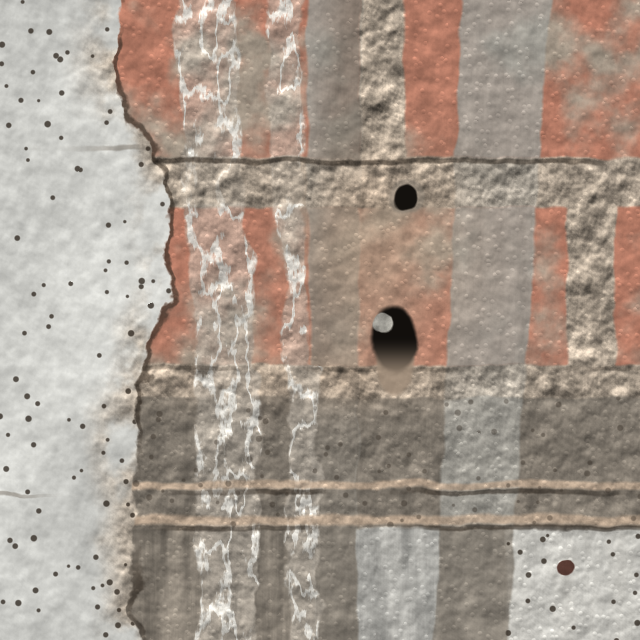
A WebGL 1 fragment shader for this texture:

```glsl
precision highp float;
// Weathered brick wall: pale concrete edge, rough mortar, grey drips, white salt crust and two holes.
uniform vec2 u_resolution;

#define PALE vec3(0.80, 0.80, 0.78)
#define MORTAR vec3(0.64, 0.59, 0.53)
#define BRICK vec3(0.69, 0.47, 0.39)
#define GREY vec3(0.60, 0.59, 0.56)
#define STONE vec3(0.48, 0.45, 0.41)
#define DUST vec3(0.67, 0.59, 0.51)
#define SHADOW vec3(0.20, 0.17, 0.14)
#define SALT vec3(0.86, 0.85, 0.82)
#define RAGGED 0.035
#define RELIEF 1.5
#define GRAIN_SCALE 75.0
#define PORE_SCALE 34.0

float hash(vec2 p) {
  return fract(sin(dot(p, vec2(127.1, 311.7))) * 43758.5);
}

float noise(vec2 p) {
  vec2 i = floor(p), f = fract(p);
  f = f * f * (3.0 - 2.0 * f);
  return mix(mix(hash(i), hash(i + vec2(1, 0)), f.x),
             mix(hash(i + vec2(0, 1)), hash(i + vec2(1, 1)), f.x), f.y);
}

float fbm(vec2 p) {
  float sum = 0.0, amp = 0.52;
  for (int i = 0; i < 5; i++) {
    sum += amp * noise(p);
    p = mat2(1.6, 1.2, -1.2, 1.6) * p + 7.3;
    amp *= 0.5;
  }
  return sum;
}

// Offset to the nearest scattered point (xy) and its random id (z).
vec3 cell(vec2 p) {
  vec2 i = floor(p);
  vec3 best = vec3(9.0);
  for (int y = -1; y <= 1; y++)
    for (int x = -1; x <= 1; x++) {
      vec2 c = i + vec2(x, y);
      vec2 d = p - c - vec2(hash(c), hash(c + 53.0));
      if (dot(d, d) < dot(best.xy, best.xy)) best = vec3(d, hash(c + 19.0));
    }
  return best;
}

float edge(float x, float at) { return smoothstep(at - 0.003, at + 0.003, x); }
float band(float x, float lo, float hi) { return edge(x, lo) - edge(x, hi); }
float line(float x, float at, float w) { return 1.0 - smoothstep(0.3 * w, w, abs(x - at)); }
float disc(vec2 p, vec2 c, vec2 r) { return 1.0 - smoothstep(0.88, 1.12, length((p - c) / r)); }
float glow(vec2 p, vec2 c, vec2 r) { vec2 d = (p - c) / r; return exp(-dot(d, d)); }

float height(vec2 p) {
  return 0.75 * fbm(p * 32.0) - 0.16 * length(cell(p * 48.0).xy);
}

void main() {
  vec2 p = gl_FragCoord.xy / u_resolution;
  p.y = 1.0 - p.y; // measured down from the top
  float broad = fbm(p * 7.0), fine = fbm(p * 60.0);
  float runs = fbm(p * vec2(55.0, 5.0));
  vec2 wobble = vec2(fbm(p * 20.0), fbm(p * 20.0 + 31.0)) - 0.5;
  vec2 q = p + 0.4 * RAGGED * wobble;
  vec3 pale = PALE * (0.78 + 0.26 * broad + 0.2 * fine);

  // Brick courses over a mortar bed
  float row1 = 1.0 - edge(q.y, 0.246), row2 = band(q.y, 0.325, 0.570);
  float brick = row1 * (1.0 - band(q.x, 0.562, 0.632)) + row2 * (1.0 - band(q.x, 0.885, 0.962));
  float beam = band(q.y, 0.622, 0.825), plinth = edge(q.y, 0.825);
  vec3 col = MORTAR * (0.62 + 0.72 * fine);
  vec3 clay = mix(BRICK, MORTAR, smoothstep(0.45, 0.8, fbm(p * 13.0 + 4.0)));
  col = mix(col, clay * (0.82 + 0.35 * fine), brick);
  col = mix(col, STONE * (0.7 + 0.35 * fine + 0.25 * runs), beam);
  vec3 base = mix(STONE * (0.7 + 0.7 * runs), pale, 0.75 * edge(q.x, 0.79));
  base = mix(base, pale * (0.7 + 0.4 * runs), 0.8 * band(q.x, 0.555, 0.685));
  col = mix(col, base, plinth);
  float rough = 1.0 - 0.72 * brick - 0.45 * beam - 0.6 * plinth;

  // Grey drips
  float dripA = band(q.x, 0.478 + 0.015 * p.y, 0.567 - 0.012 * p.y);
  float dripB = band(q.x, 0.722 - 0.043 * p.y, 0.862 - 0.07 * p.y);
  vec3 dripTone = mix(GREY, STONE, 0.85 * dripA * smoothstep(0.48, 0.56, p.x + 0.1 * p.y));
  dripTone = mix(dripTone, STONE, 0.8 * dripB * plinth);
  float drips = (dripA + dripB) * (0.5 + 0.38 * max(brick, max(beam, plinth)));
  col = mix(col, dripTone * (0.82 + 0.2 * runs + 0.2 * fine), drips);

  // Settled dust
  float dust = glow(p, vec2(0.60, 0.40), vec2(0.13, 0.13)) + 0.6 * glow(p, vec2(0.46, 0.59), vec2(0.2, 0.05));
  col = mix(col, DUST * (0.8 + 0.4 * fine), min(0.75, dust * (0.35 + 0.8 * broad)));

  // Ropey white salt crust
  float lean = 0.035 * smoothstep(0.0, 0.65, p.y);
  vec2 s = p + 0.9 * RAGGED * wobble - vec2(lean, 0.0);
  float crust = band(s.x, 0.275, 0.368) + band(s.x, 0.415, 0.466 - 0.5 * lean * row2);
  crust *= 1.0 - 0.55 * band(q.y, 0.25, 0.32);
  float vein = 1.0 - smoothstep(0.015, 0.075, abs(fbm(p * vec2(40.0, 17.0)) - 0.5));
  col = mix(col, MORTAR * (0.75 + 0.4 * fine), 0.45 * crust);
  col = mix(col, SALT * (0.88 + 0.2 * fine), crust * (0.22 + 0.68 * vein));
  rough = mix(rough, 0.7, 0.7 * crust);

  // Shadowed joints and projecting lips
  float crease = line(q.y, 0.252, 0.006) + 0.5 * line(q.y, 0.576, 0.005) + line(q.y, 0.769, 0.006) + line(q.y, 0.825, 0.006);
  col = mix(col, SHADOW, 0.6 * crease * smoothstep(0.3, 0.55, broad));
  col = mix(col, DUST * 1.1, 0.85 * max(line(q.y, 0.758, 0.009), line(q.y, 0.813, 0.011)));

  // Pale concrete with a broken rim and two seams
  float rim = 0.185 + 0.08 * smoothstep(0.12, 0.3, p.y) - 0.052 * smoothstep(0.45, 0.65, p.y);
  float rimX = p.x + 1.6 * RAGGED * wobble.x;
  float slab = 1.0 - edge(rimX, rim);
  col = mix(col, SHADOW, 0.65 * line(rimX, rim + 0.004, 0.009) * smoothstep(0.3, 0.5, broad));
  float chipped = smoothstep(rim - 0.085, rim, rimX) * smoothstep(0.32, 0.6, fbm(p * 16.0));
  vec3 slabTone = mix(pale, MORTAR * (0.75 + 0.6 * fine), 0.85 * chipped);
  float seam = line(q.y, 0.774, 0.004) + line(q.y, 0.232, 0.006) + line(q.y, 0.025, 0.006);
  slabTone = mix(slabTone, STONE, 0.55 * seam * smoothstep(0.35, 0.6, broad));
  col = mix(col, slabTone, slab);
  rough = mix(rough, 0.15 + 0.6 * chipped, slab);

  // Light from above on lumps, stuck grains and pores
  col *= clamp(1.0 + RELIEF * rough * (height(p) - height(p - vec2(0.002, 0.005))) * 2.0, 0.45, 1.4);
  vec3 grain = cell(p * GRAIN_SCALE);
  float grit = (1.0 - smoothstep(0.16, 0.36, length(grain.xy))) * step(0.55, grain.z) * (1.0 - slab);
  col *= 1.0 - grit * (0.65 * grain.y - 0.06);
  vec3 pore = cell(p * PORE_SCALE);
  float pit = 1.0 - smoothstep(0.03, 0.13, length(pore.xy) - 0.09 * fract(pore.z * 7.0));
  float pitted = max(slab, max(plinth * edge(p.x, 0.79), 0.5 * beam));
  col = mix(col, SHADOW, 0.8 * pit * pitted * step(0.62, pore.z));

  // Holes with a slurry spill, a pebble and a rusty bolt
  col = mix(col, DUST * 0.92, 0.85 * disc(q, vec2(0.616, 0.565), vec2(0.028, 0.052)));
  col = mix(col, STONE, 0.5 * disc(q, vec2(0.634, 0.309), vec2(0.027, 0.027)));
  vec3 cavity = mix(SHADOW * 0.35, DUST * 0.8, smoothstep(0.525, 0.59, p.y));
  col = mix(col, cavity, disc(q, vec2(0.615, 0.530), vec2(0.034, 0.050)));
  col = mix(col, SHADOW * 0.4, disc(q, vec2(0.632, 0.311), vec2(0.017, 0.020)));
  col = mix(col, GREY * (0.6 + 0.9 * fine), disc(q, vec2(0.598, 0.507), vec2(0.016, 0.015)));
  col = mix(col, vec3(0.34, 0.23, 0.20) * (0.7 + 0.6 * fine), disc(q, vec2(0.887, 0.888), vec2(0.014, 0.013)));

  gl_FragColor = vec4(clamp(col, 0.0, 1.0), 1.0);
}
```
